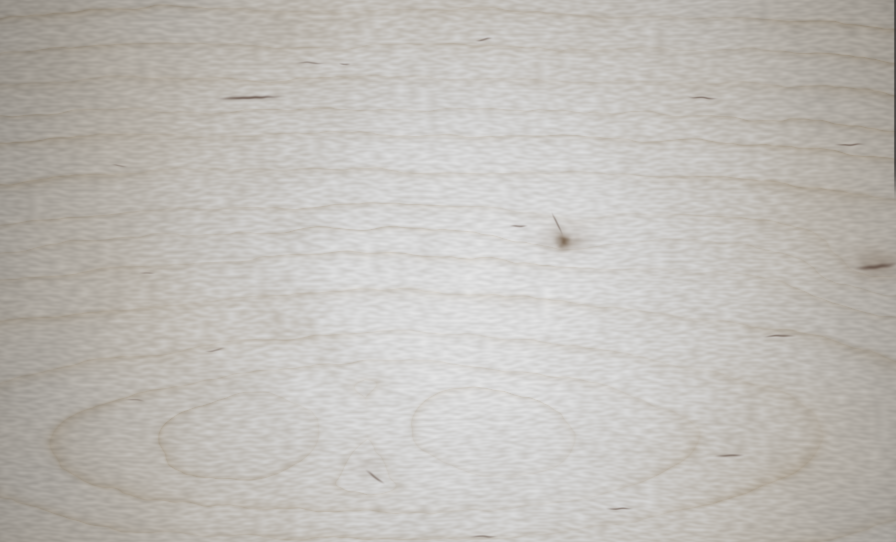
This texture is drawn by a Shadertoy shader. Its source:

```glsl
// Pale birch veneer: fine fibres, faint oval growth rings, small knots and dark flecks.

const vec3 RING_STAIN = vec3(0.050, 0.068, 0.095);   // light absorbed by a ring line
const vec3 KNOT_BROWN = vec3(0.46, 0.38, 0.30);
const vec3 FLECK_BROWN = vec3(0.40, 0.33, 0.29);
const vec2 MAIN_KNOT = vec2(1.043, 0.558);
const vec2 EDGE_KNOT = vec2(1.617, 0.513);
const vec2 PALE_KNOT = vec2(0.672, 0.140);

vec2 hash2(vec2 p) {
    vec3 q = fract(p.xyx * vec3(0.1031, 0.1030, 0.0973));
    q += dot(q, q.yzx + 33.33);
    return fract((q.xx + q.yz) * q.zy);
}

float cornerSlope(vec2 cell, vec2 offset) {
    float angle = 6.2832 * hash2(cell).x;
    return dot(vec2(cos(angle), sin(angle)), offset);
}

// Gradient noise, roughly -0.7 to 0.7
float gradientNoise(vec2 p) {
    vec2 i = floor(p), f = fract(p);
    vec2 u = f * f * f * (f * (f * 6.0 - 15.0) + 10.0);
    vec2 e = vec2(1.0, 0.0);
    float low = mix(cornerSlope(i, f), cornerSlope(i + e, f - e), u.x);
    float high = mix(cornerSlope(i + e.yx, f - e.yx), cornerSlope(i + 1.0, f - 1.0), u.x);
    return mix(low, high, u.y);
}

float fbm(vec2 p, int octaves) {
    float sum = 0.0, weight = 1.0;
    for (int i = 0; i < octaves; i++) {
        sum += weight * gradientNoise(p);
        p = p * 2.03 + 17.3;
        weight *= 0.5;
    }
    return sum;
}

float blob(vec2 p, vec2 center, vec2 size) {
    vec2 q = (p - center) / size;
    return exp(-dot(q, q));
}

// Height field whose contours are the growth rings: two ovals inside a wide one
float ringField(vec2 p) {
    p.y += 0.022 * fbm(p * vec2(2.0, 3.0) + 4.0, 3);
    p += 0.007 * fbm(p * vec2(12.0, 20.0), 3);
    float left = length((p - vec2(0.44, 0.20)) * vec2(0.53, 1.0));
    float right = length((p - vec2(0.91, 0.20)) * vec2(0.53, 1.0));
    float wide = length((p - vec2(0.69, 0.19)) * vec2(0.23, 1.0));
    float field = mix(min(left, right), wide, smoothstep(0.085, 0.13, wide));
    field += 0.035 * blob(p, MAIN_KNOT, vec2(0.11, 0.05));
    field += 0.060 * blob(p, EDGE_KNOT, vec2(0.10, 0.07));
    return field + 0.025 * blob(p, PALE_KNOT, vec2(0.05, 0.04));
}

// Ring line, crisp on its outer side and fading inward
float ringLine(float field, float spacing) {
    float v = (field - 0.08) / spacing + 0.5 + 0.4 * gradientNoise(vec2(field * 9.0, 2.5));
    float d = fract(v) - 0.5;
    float width = d > 0.0 ? 0.030 : 0.10;
    return exp(-abs(d) / width) * smoothstep(0.03, 0.06, field);
}

// Tapered dark streak lying almost along the grain
float fleck(vec2 p, vec2 center, float halfLength, float slope, float thickness) {
    vec2 q = p - center;
    q.y -= slope * q.x + 0.003 * gradientNoise(p * 45.0);
    float taper = 1.0 - smoothstep(0.2, 1.0, abs(q.x) / halfLength);
    return taper * exp(-q.y * q.y / (thickness * thickness));
}

float scatteredFlecks(vec2 p, float aspect) {
    float dark = 0.0;
    for (int i = 0; i < 14; i++) {
        vec2 place = hash2(vec2(float(i) * 7.0 + 3.0, 11.0));
        vec2 shape = hash2(vec2(float(i) * 5.0 + 1.0, 29.0));
        float streak = fleck(p, place * vec2(aspect, 1.0), mix(0.012, 0.04, shape.x),
                             mix(-0.15, 0.2, shape.y), 0.0018);
        dark = max(dark, streak * mix(0.25, 0.65, place.x));
    }
    return dark;
}

// Uneven light, brightest near the middle
float lighting(vec2 uv) {
    float d = length((uv - vec2(0.53, 0.43)) * vec2(2.0, 1.1));
    return 0.863 - 0.205 * pow(d, 1.55);
}

float fibres(vec2 p) {
    p.y += 0.03 * gradientNoise(p * vec2(1.5, 2.0));
    return 0.022 * gradientNoise(p * vec2(22.0, 95.0))
         + 0.058 * gradientNoise(p * vec2(48.0, 165.0) + 9.0);
}

void mainImage(out vec4 fragColor, in vec2 fragCoord) {
    vec2 uv = fragCoord / iResolution.xy;
    vec2 p = fragCoord / iResolution.y;
    float aspect = iResolution.x / iResolution.y;

    // Base tone with silky mottling, strongest in one upright band
    float band = blob(p, vec2(0.53, 0.65), vec2(0.08, 0.4));
    float tone = lighting(uv) + fibres(p);
    tone += (0.014 + 0.030 * band) * fbm(p * vec2(7.0, 9.0), 4) - 0.008 * band;
    float warmth = 0.046 * (1.0 - smoothstep(0.70, 0.86, tone));
    warmth *= 1.0 + 0.4 * fbm(p * vec2(2.0, 4.0) + 30.0, 2);
    vec3 color = tone - warmth * vec3(0.0, 0.4, 1.0);

    // Growth rings that come and go along their length
    float presence = smoothstep(-0.35, 0.40, gradientNoise(p * vec2(2.2, 5.0) + 8.0));
    color -= RING_STAIN * ringLine(ringField(p), 0.060) * mix(0.4, 1.0, presence);

    // Knots: ragged soft halo and dark heart
    vec2 ragged = p + 0.012 * fbm(p * vec2(30.0, 45.0), 2);
    float halo = 0.30 * blob(ragged, MAIN_KNOT, vec2(0.040, 0.022));
    halo += 0.30 * blob(ragged, EDGE_KNOT, vec2(0.045, 0.028));
    halo += 0.10 * blob(ragged, PALE_KNOT, vec2(0.028, 0.022));
    float heart = 0.60 * blob(ragged, MAIN_KNOT, vec2(0.014, 0.008));
    color = mix(color, KNOT_BROWN, clamp(halo + heart, 0.0, 1.0));

    // Flecks and splits
    float dark = scatteredFlecks(p, aspect);
    dark = max(dark, 0.8 * fleck(p, vec2(0.46, 0.82), 0.07, 0.03, 0.0025));
    dark = max(dark, 0.9 * fleck(p, EDGE_KNOT - vec2(0.0, 0.005), 0.045, 0.12, 0.004));
    dark = max(dark, 0.5 * fleck(p, PALE_KNOT + vec2(0.02, -0.02), 0.02, -0.7, 0.003));
    dark = max(dark, 0.4 * fleck(p, MAIN_KNOT + vec2(-0.015, 0.03), 0.012, -1.8, 0.004));
    color = mix(color, FLECK_BROWN, dark);

    // Thin shadow at the upper right edge
    float edge = smoothstep(0.997, 0.999, uv.x) * smoothstep(0.62, 0.70, uv.y);
    fragColor = vec4(mix(color, vec3(0.12), 0.7 * edge), 1.0);
}
```
